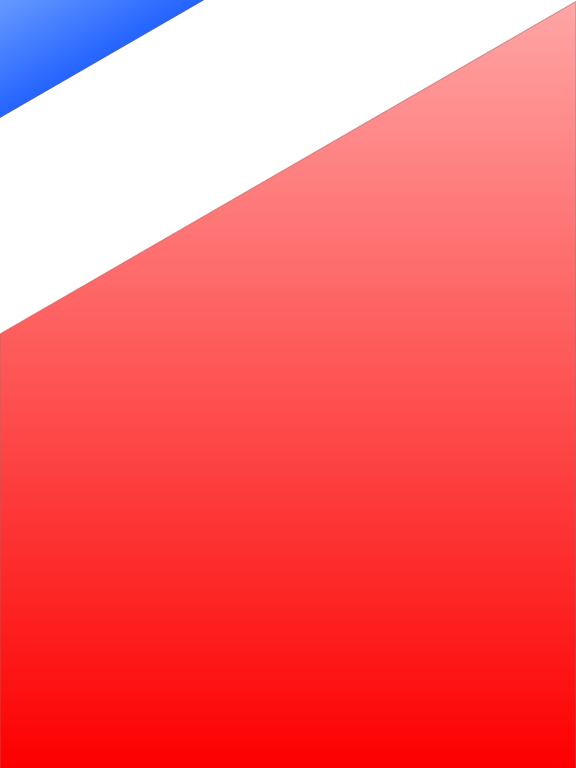
This background is drawn by a Shadertoy shader. Its source:

```glsl
const float SLOPE_ANGLE = 0.5236;     // tilt of both diagonal edges
const float RED_EDGE = 0.5651;        // height of the red edge at the left side
const float BLUE_EDGE = 0.8464;       // height of the blue edge at the left side
const float OUTLINE_HALF_WIDTH = 0.0007;
const float OUTLINE_OPACITY = 0.6;

const vec3 PAPER = vec3(1.0);
const vec3 RED_LOW = vec3(0.99, 0.0, 0.0);
const vec3 RED_HIGH = vec3(1.0, 0.65, 0.65);
const vec3 BLUE_DEEP = vec3(0.14, 0.39, 1.0);
const vec3 BLUE_LIGHT = vec3(0.40, 0.60, 1.0);
const vec3 OUTLINE = vec3(0.5, 0.47, 0.47);

// Signed distance above a diagonal that meets the left side at the given height
float aboveDiagonal(vec2 p, float height) {
    vec2 normal = vec2(-sin(SLOPE_ANGLE), cos(SLOPE_ANGLE));
    return dot(p - vec2(0.0, height), normal);
}

// Antialiased coverage of the inside of a shape
float coverage(float dist, float pixel) {
    return clamp(0.5 - dist / pixel, 0.0, 1.0);
}

void mainImage(out vec4 fragColor, in vec2 fragCoord) {
    float pixel = 1.0 / iResolution.y;
    vec2 p = fragCoord * pixel;
    float width = iResolution.x * pixel;

    // Blue corner, lighter away from its edge
    float blueHeight = aboveDiagonal(p, BLUE_EDGE);
    float cornerHeight = aboveDiagonal(vec2(0.0, 1.0), BLUE_EDGE);
    vec3 blue = mix(BLUE_DEEP, BLUE_LIGHT, clamp(blueHeight / cornerHeight, 0.0, 1.0));
    vec3 color = mix(PAPER, blue, coverage(-blueHeight, pixel));

    // Red panel with a vertical fade
    float redHeight = aboveDiagonal(p, RED_EDGE);
    vec3 red = mix(RED_LOW, RED_HIGH, p.y);
    color = mix(color, red, coverage(redHeight, pixel));

    // Hairline along the slope and sides of the panel
    float panel = max(redHeight, max(-p.x, p.x - width));
    float line = coverage(abs(panel) - OUTLINE_HALF_WIDTH, pixel);
    color = mix(color, OUTLINE, line * OUTLINE_OPACITY);

    fragColor = vec4(color, 1.0);
}
```
